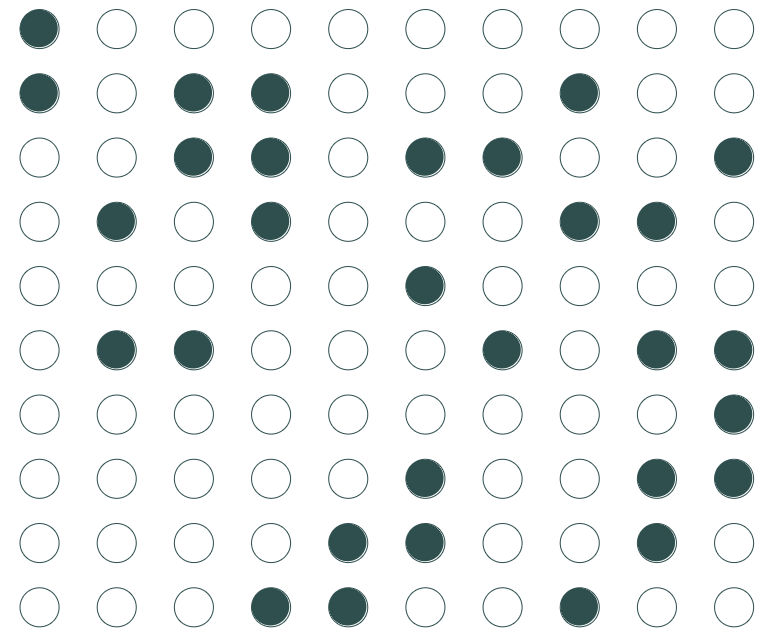
This pattern is drawn by a WebGL 1 fragment shader. Its source:

```glsl
precision highp float;
// Ten by ten grid of thin outlined circles, with a scattered thirty of them filled.

uniform vec2 u_resolution;

// Lengths are in units of the canvas height, measured from the top left.
const vec2 FIRST_CENTER = vec2(0.0618, 0.0454);
const vec2 PITCH = vec2(0.12058, 0.10039);
const float RADIUS = 0.0305;
const float LINE_WIDTH = 0.0016;
const vec2 FILL_SHIFT = vec2(-0.0011, -0.0011);
const float FILL_INSET = 0.001;

const float COLUMNS = 10.0;
const float FILLED_COUNT = 30.0;
const float SCATTER_PRIME = 101.0;
const float SCATTER_FACTOR = 7.0;

const vec3 PAPER = vec3(1.0);
const vec3 INK = vec3(0.184, 0.310, 0.310);

// Whole-number remainder, guarded against rounding.
float remainder(float n) {
  return floor(mod(n + 0.5, SCATTER_PRIME));
}

// Cubing modulo the prime shuffles 1..100, so exactly FILLED_COUNT cells pass.
float isFilled(vec2 cell) {
  float index = cell.y * COLUMNS + cell.x + 1.0;
  float cube = remainder(remainder(index * index) * index);
  return step(remainder(cube * SCATTER_FACTOR), FILLED_COUNT + 0.5);
}

// Share of a pixel lying inside a shape at signed distance d.
float coverage(float d, float pixel) {
  return clamp(0.5 - d / pixel, 0.0, 1.0);
}

void main() {
  float pixel = 1.0 / u_resolution.y;
  vec2 p = vec2(gl_FragCoord.x, u_resolution.y - gl_FragCoord.y) * pixel;

  // Nearest grid cell and the offset from its center
  vec2 cell = floor((p - FIRST_CENTER) / PITCH + 0.5);
  vec2 offset = p - FIRST_CENTER - cell * PITCH;

  // Outline as the difference of two discs, so hairlines keep their weight
  float edge = length(offset) - RADIUS;
  float halfLine = 0.5 * LINE_WIDTH;
  float outline = coverage(edge - halfLine, pixel) - coverage(edge + halfLine, pixel);

  // Fill sits slightly up and left, leaving a pale sliver at the lower right
  float fillEdge = length(offset - FILL_SHIFT) - (RADIUS - FILL_INSET);
  float fill = coverage(fillEdge, pixel) * isFilled(cell);

  gl_FragColor = vec4(mix(PAPER, INK, max(outline, fill)), 1.0);
}
```
